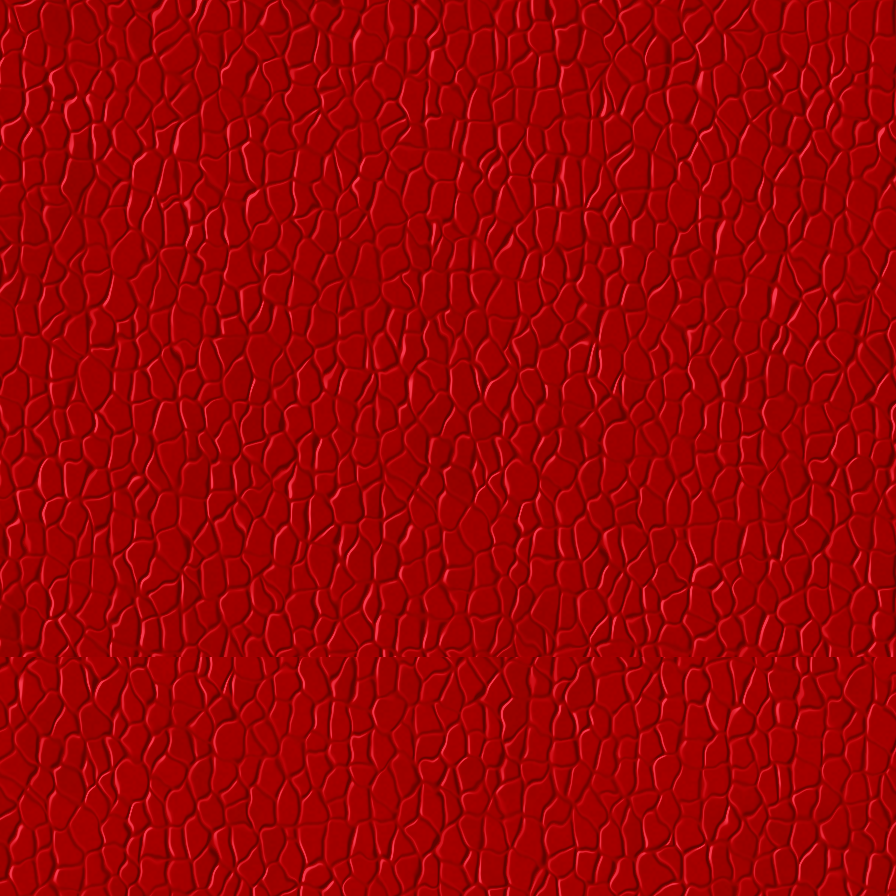
A WebGL 1 fragment shader for this texture:

```glsl
precision highp float;

uniform vec2 u_resolution;

// Grain layout, lengths as fractions of the canvas
const vec2 GRID = vec2(40.0, 29.0);
const float JITTER = 0.86;
const float SIZE_SPREAD = 0.30;
const float WOBBLE = 0.26;
const float CORNER_ROUNDING = 0.0011;
const float WALL_OFFSET = 0.0019;
const float WALL_WIDTH = 0.0018;
const float SEAM_HEIGHT = 0.267;
const vec2 SEAM_SHIFT = vec2(17.4, 9.7);

// Light and colours
const vec2 LIGHT_DIR = vec2(-0.93, 0.37);
const float GLOSS_START = 0.38;
const vec3 BASE = vec3(0.625, 0.0, 0.0);
const vec3 SHADE = vec3(0.55, 0.01, 0.0);
const vec3 DARK = vec3(0.38, 0.01, 0.0);
const vec3 LIT = vec3(0.75, 0.01, 0.025);
const vec3 GLOSS = vec3(0.96, 0.22, 0.30);

vec2 hash2(vec2 p) {
  vec3 h = fract(p.xyx * vec3(0.1031, 0.1030, 0.0973));
  h += dot(h, h.yzx + 33.33);
  return fract((h.xx + h.yz) * h.zy);
}

float noise(vec2 p) {
  vec2 i = floor(p);
  vec2 f = fract(p);
  f = f * f * (3.0 - 2.0 * f);
  float low = mix(hash2(i).x, hash2(i + vec2(1.0, 0.0)).x, f.x);
  float high = mix(hash2(i + vec2(0.0, 1.0)).x, hash2(i + 1.0).x, f.x);
  return mix(low, high, f.y);
}

// Cell centre in xy, size weight in z
vec3 grainSite(vec2 cell) {
  vec2 place = 0.5 + JITTER * (hash2(cell) - 0.5);
  float size = hash2(cell + 71.3).x;
  return vec3(cell + place, SIZE_SPREAD * size * size);
}

float power(vec2 p, vec3 site) {
  vec2 r = p - site.xy;
  return dot(r, r) - site.z;
}

// Rounded distance to the grain border in x, outward direction in yz
vec3 grainBorder(vec2 p, out vec2 owner) {
  vec2 home = floor(p);
  vec3 nearest = vec3(0.0);
  float best = 1e3;
  owner = home;
  for (int y = -2; y <= 2; y++) {
    for (int x = -2; x <= 2; x++) {
      vec2 cell = home + vec2(float(x), float(y));
      vec3 site = grainSite(cell);
      float d = power(p, site);
      if (d < best) {
        best = d;
        nearest = site;
        owner = cell;
      }
    }
  }

  // Blend all borders so that corners become round
  float total = 1e-20;
  vec2 outward = vec2(0.0);
  for (int y = -2; y <= 2; y++) {
    for (int x = -2; x <= 2; x++) {
      if (x == 0 && y == 0) continue;
      vec3 site = grainSite(owner + vec2(float(x), float(y)));
      vec2 slope = (site.xy - nearest.xy) * GRID;
      float len = max(length(slope), 1e-3);
      float d = 0.5 * (power(p, site) - best) / len;
      float weight = exp(-max(d, 0.0) / CORNER_ROUNDING);
      total += weight;
      outward += weight * slope / len;
    }
  }
  return vec3(-log(total) * CORNER_ROUNDING, outward / total);
}

void main() {
  vec2 uv = gl_FragCoord.xy / u_resolution;
  float pixel = 1.0 / min(u_resolution.x, u_resolution.y);
  float belowSeam = 1.0 - smoothstep(-pixel, pixel, uv.y - SEAM_HEIGHT);

  // Wobbled grain space, shifted below the seam
  vec2 p = uv * GRID + 40.0 + SEAM_SHIFT * step(uv.y, SEAM_HEIGHT);
  vec2 wobble = vec2(noise(p * 2.1), noise(p * 2.1 + 37.7)) - 0.5;
  vec2 owner;
  vec3 border = grainBorder(p + WOBBLE * wobble, owner);

  // Sloping walls around flat grains
  float fromWall = (border.x - WALL_OFFSET) / WALL_WIDTH;
  float wall = exp(-fromWall * fromWall) * smoothstep(-pixel, pixel, border.x);
  float relief = mix(0.6, 1.2, noise(p * 0.9 + 13.0));
  float light = dot(border.yz, LIGHT_DIR) * wall * relief;
  float groove = 1.0 - smoothstep(0.0, WALL_OFFSET + WALL_WIDTH, border.x);

  // Soft tone of the surface
  float tone = 0.55 * noise(p * 0.35) + 0.45 * hash2(owner + 19.0).y;
  float fine = noise(uv * 300.0) - 0.5;
  vec3 color = mix(BASE, SHADE, 0.6 * smoothstep(0.45, 0.9, tone));
  color = mix(color, SHADE, 0.65 * groove);
  color *= 1.0 + 0.05 * fine + 0.03 * belowSeam;

  // Shadow, lit side and scattered gloss
  color = mix(color, DARK, clamp(-1.15 * light, 0.0, 1.0));
  color = mix(color, LIT, clamp(1.6 * light, 0.0, 1.0));
  float sparkle = smoothstep(0.3, 0.85, noise(p * 1.7 + 5.0));
  float gloss = smoothstep(GLOSS_START, 1.0, light) * mix(0.35, 1.2, sparkle);
  color = mix(color, GLOSS, clamp(gloss, 0.0, 1.0));

  gl_FragColor = vec4(color, 1.0);
}
```
